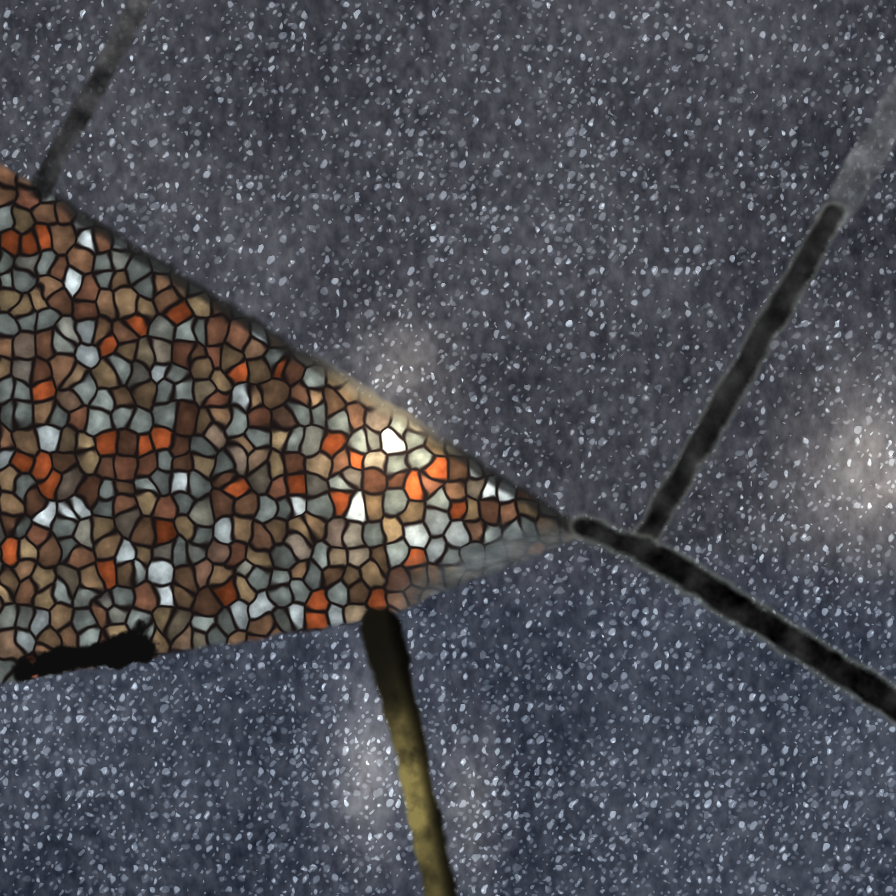
This texture is drawn by a Shadertoy shader. Its source:

```glsl
// Speckled stone slabs meeting around a wedge of loose gravel, with patches of sun.
// Slabs are noise plus jittered flecks, pebbles are Voronoi cells, and
// the joints are distance fields to segments with ragged borders.

vec2 hash2(vec2 p) {
  vec3 q = fract(p.xyx * vec3(0.1031, 0.103, 0.0973));
  q += dot(q, q.yzx + 33.33);
  return fract((q.xx + q.yz) * q.zy);
}

float noise(vec2 p) {
  vec2 i = floor(p), f = fract(p);
  f = f * f * (3.0 - 2.0 * f);
  return mix(mix(hash2(i).x, hash2(i + vec2(1, 0)).x, f.x),
             mix(hash2(i + vec2(0, 1)).x, hash2(i + 1.0).x, f.x), f.y);
}

// Fractal noise centred on zero
float fbm(vec2 p) {
  float sum = -0.47, amp = 0.5;
  for (int i = 0; i < 4; i++) {
    sum += amp * noise(p);
    p = mat2(1.6, 1.2, -1.2, 1.6) * p + 7.3;
    amp *= 0.5;
  }
  return sum;
}

// Distance to a segment in x, position along it in y
vec2 segment(vec2 p, vec2 a, vec2 b) {
  vec2 d = b - a;
  float t = clamp(dot(p - a, d) / dot(d, d), 0.0, 1.0);
  return vec2(length(p - a - d * t), t);
}

// Soft elliptical patch of light
float glow(vec2 p, vec2 centre, vec2 radius) {
  vec2 d = (p - centre) / radius;
  return exp(-dot(d, d));
}

// Gap between the two nearest cells in x, nearest distance in y, cell id in zw
vec4 pebbleCells(vec2 p) {
  vec2 id = floor(p);
  float near = 9.0, next = 9.0;
  for (int i = 0; i < 9; i++) {
    vec2 cell = floor(p) + vec2(i % 3, i / 3) - 1.0;
    float d = length(cell + 0.12 + 0.76 * hash2(cell) - p);
    next = min(next, max(near, d));
    if (d < near) { near = d; id = cell; }
  }
  return vec4(next - near, near, id);
}

// Pale mineral grains, one candidate per grid cell
float flecks(vec2 p, float density) {
  vec2 cell = floor(p), rnd = hash2(cell + 19.0), shade = hash2(cell + 71.0);
  vec2 d = fract(p) - 0.32 - 0.36 * rnd;
  d.x *= 0.8 + 0.7 * shade.y;
  float size = mix(0.14, 0.36, rnd.y);
  return (1.0 - smoothstep(size - 0.12, size + 0.12, length(d)))
       * step(1.0 - density, shade.x) * (0.3 + 0.7 * shade.y);
}

vec3 slab(vec2 p, float sun) {
  float lower = 1.0 - smoothstep(0.3, 0.42, p.y);
  vec3 col = mix(vec3(0.265, 0.27, 0.3), vec3(0.235, 0.255, 0.305), lower);
  col += 0.17 * fbm(p * 7.0) + 0.2 * fbm(p * vec2(120, 85));
  vec2 q = p + 0.004 * (noise(p * 160.0) - 0.5);
  float patchy = 0.37 + 0.35 * fbm(p * 9.0) + 0.12 * lower;
  float grain = 0.42 * flecks(q * 84.0, patchy)
              + 0.27 * flecks(mat2(0.8, 0.6, -0.6, 0.8) * q * 125.0, patchy + 0.1);
  col += grain * vec3(0.92, 0.99, 1.03);
  return col * (1.0 + 0.3 * sun) + sun * vec3(0.25, 0.22, 0.17);
}

vec3 gravel(vec2 p, float sun) {
  vec2 q = p + 0.008 * vec2(noise(p * 60.0), noise(p * 60.0 + 40.0));
  vec4 c = pebbleCells(q * vec2(46, 40));
  vec2 tint = hash2(c.zw + 5.0), tone = hash2(c.zw + 93.0);
  vec3 stone = mix(vec3(0.35, 0.23, 0.18), vec3(0.47, 0.41, 0.31), tint.x);
  stone = mix(stone, vec3(0.4, 0.43, 0.42), smoothstep(0.45, 0.65, tint.y));
  stone = mix(stone, vec3(0.5, 0.25, 0.14), step(0.91, tone.x));
  stone = mix(stone, vec3(0.61, 0.65, 0.66), step(0.9, tint.y));
  stone *= (0.72 + 0.58 * tone.y) * (1.18 - 0.55 * c.y + 0.5 * fbm(p * 110.0));
  vec3 col = mix(vec3(0.1, 0.08, 0.08), stone, smoothstep(0.02, 0.27, c.x));
  return col * (1.0 + sun * vec3(1.1, 0.95, 0.7)) + 0.04 * sun;
}

// Lays paint over col where distance d is below radius r
void stroke(inout vec3 col, vec3 paint, float alpha, float d, float r) {
  col = mix(col, paint, alpha * (1.0 - smoothstep(r - 0.004, r + 0.004, d)));
}

void mainImage(out vec4 fragColor, in vec2 fragCoord) {
  vec2 p = fragCoord / iResolution.xy;
  float rough = fbm(p * 45.0);
  vec2 w = p + 0.009 * vec2(rough, fbm(p * 45.0 + 30.0));

  // Sunlit patches
  float sun = 0.85 * glow(p, vec2(0.98, 0.475), vec2(0.085, 0.1))
            + 0.65 * glow(p, vec2(0.45, 0.575), vec2(0.055, 0.065))
            + 0.7 * glow(p, vec2(0.415, 0.13), vec2(0.045, 0.1))
            + 0.6 * glow(p, vec2(0.525, 0.1), vec2(0.035, 0.09));
  vec3 col = slab(p, sun * (0.75 + 0.5 * noise(p * 40.0)));

  // Gravel wedge, fading to mortar at its point
  float top = (0.785 - 0.63 * (w.x - 0.05) - w.y) * 0.846;
  float bottom = w.y - max(0.238 + 0.17 * w.x, 0.309 + 0.39 * (w.x - 0.417));
  vec3 mortar = vec3(0.34, 0.36, 0.37) + 0.45 * fbm(p * vec2(35, 75));
  float fade = (1.0 - smoothstep(0.015, 0.055, bottom + 0.05 * rough)) * smoothstep(0.41, 0.5, p.x);
  vec3 bed = gravel(p, glow(p, vec2(0.445, 0.5), vec2(0.08, 0.085)));
  stroke(col, mix(bed, mortar, 0.85 * fade), 1.0, -min(top, bottom), 0.0);

  // Shadowed upper rim, sunlit lip, and the hollow at lower left
  float lip = glow(p, vec2(0.43, 0.55), vec2(0.07, 0.06));
  float rim = smoothstep(0.04, 0.08, p.x) * (1.0 - smoothstep(0.63, 0.66, p.x));
  stroke(col, vec3(0.12), 0.8 * rim * (1.0 - lip), abs(top - 0.002), 0.007);
  stroke(col, vec3(0.68, 0.62, 0.5), 0.8 * lip, abs(top), 0.008);
  float hollow = segment(w, vec2(0.025, 0.25), vec2(0.16, 0.282)).x;
  stroke(col, vec3(0.05), 1.0, hollow - 0.06 * p.x + 0.03 * rough, 0.009);

  // Upper left and right joints, worn pale toward the border
  vec2 a = segment(w, vec2(0.045, 0.79), vec2(0.17, 1.02));
  stroke(col, vec3(mix(0.125, 0.28, a.y) + 0.4 * rough), 0.85, a.x, 0.012);
  float worn = segment(w, vec2(0.93, 0.76), vec2(1.02, 0.91)).x;
  stroke(col, vec3(0.39, 0.4, 0.41) + 0.5 * rough, 0.75, worn, 0.019);
  float b = segment(w, vec2(0.722, 0.402), vec2(0.93, 0.76)).x;
  stroke(col, vec3(0.42, 0.43, 0.4), 0.5, b, 0.016);
  stroke(col, vec3(0.13) + 0.25 * rough, 1.0, b, 0.012);

  // Right diagonal joint with a pale chipped edge
  float crack = min(segment(w, vec2(0.65, 0.412), vec2(0.722, 0.385)).x + 0.004,
                    segment(w, vec2(0.722, 0.385), vec2(1.02, 0.2)).x);
  stroke(col, vec3(0.43, 0.45, 0.41), 0.5, crack, 0.019);
  stroke(col, vec3(0.085) + 0.3 * rough, 1.0, crack, 0.014);

  // Lower joint, dark at its head and mossy gold in the sun
  vec2 bend = vec2(0.452, 0.19), foot = vec2(0.496, -0.02);
  float gap = min(segment(w, vec2(0.425, 0.3), bend).x, segment(w, bend, foot).x);
  float gold = glow(p, vec2(0.455, 0.13), vec2(0.035, 0.075)) + 0.35 - 0.35 * smoothstep(0.05, 0.15, p.y);
  vec3 moss = mix(vec3(0.085, 0.08, 0.06), vec3(0.55, 0.5, 0.3), clamp(gold + 1.8 * rough * gold, 0.0, 1.0));
  moss *= 1.0 - 0.65 * smoothstep(0.0, 0.016, w.x - mix(foot.x, bend.x, (w.y + 0.02) / 0.21));
  stroke(col, moss, 1.0, gap, mix(0.017, 0.023, smoothstep(0.15, 0.3, p.y)));

  fragColor = vec4(clamp(col, 0.0, 1.0), 1.0);
}
```
